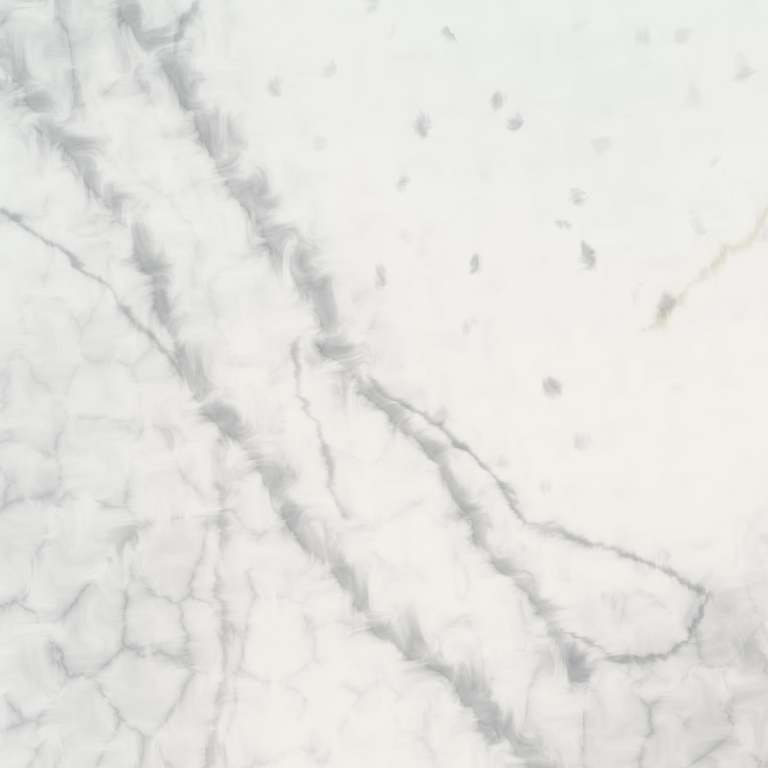
Reproduce this texture procedurally as a WebGL 1 fragment shader.

```glsl
precision highp float;
// White marble with grey veins falling from upper left to lower right.
// Bent strokes in a domain warped by layered sines form the main veins;
// cellular noise adds the fine crackle and specks, soft blobs the clouds.
uniform vec2 u_resolution;

#define WARP 0.019
#define ROUGH_SCALE 34.0
#define CRACK_SCALE 11.0
#define SPECK_SCALE 17.0
#define HAIRLINE 0.0032
#define VEIN_INK 0.92
#define CLOUD_INK 0.25
#define WARM_WHITE vec3(0.950, 0.940, 0.922)
#define COOL_WHITE vec3(0.925, 0.933, 0.922)
#define VEIN_GREY vec3(0.530, 0.540, 0.555)
#define OCHRE vec3(0.800, 0.770, 0.680)

vec2 hash2(vec2 p) {
  vec2 q = vec2(dot(p, vec2(127.1, 311.7)), dot(p, vec2(269.5, 183.3)));
  return fract(sin(q) * 43758.55);
}

// Layered, self-warping sines; roughly -0.8 to 0.8.
float layers(vec2 p) {
  float sum = 0.0, amp = 0.5;
  for (int i = 0; i < 6; i++) {
    p = mat2(1.38, 1.12, -1.12, 1.38) * p + 2.3;
    p += 0.7 * sin(p.yx * 1.2 + float(i));
    sum += amp * sin(p.x) * cos(p.y);
    amp *= 0.6;
  }
  return sum;
}

// Cellular noise: nearest distance, second distance, random value of the cell.
vec3 cells(vec2 p) {
  vec3 best = vec3(8.0, 8.0, 0.0);
  vec2 base = floor(p);
  for (int y = -1; y <= 1; y++) {
    for (int x = -1; x <= 1; x++) {
      vec2 cell = base + vec2(float(x), float(y));
      float d = length(cell + hash2(cell) - p);
      if (d < best.x) best = vec3(d, best.x, hash2(cell + 51.0).x);
      else best.y = min(best.y, d);
    }
  }
  return best;
}

float blob(vec2 p, vec2 centre, vec2 radius) {
  vec2 q = (p - centre) / radius;
  return exp(-dot(q, q));
}

// Bent stroke from a to b: grey body, dark hairline on one edge, faint halo.
float vein(vec2 p, vec2 a, vec2 b, float bend, float width, float rough) {
  vec2 along = b - a;
  vec2 side = normalize(vec2(-along.y, along.x));
  float t = clamp(dot(p - a, along) / dot(along, along), 0.0, 1.0);
  vec2 off = p - a - along * t - side * bend * sin(3.14159 * t);
  float w = width * (1.0 + 0.8 * rough);
  float d = length(off);
  float body = exp(-d * d / (w * w)) * (0.6 + 0.7 * rough);
  float hair = exp(-length(off + side * w * 0.6) / HAIRLINE);
  float halo = exp(-d / (2.2 * w));
  return 0.62 * body + 0.36 * hair * (0.9 + rough) + 0.14 * halo;
}

void main() {
  vec2 uv = gl_FragCoord.xy / u_resolution;
  vec2 bump = vec2(layers(uv * 9.0), layers(uv * 9.0 + 17.0));
  vec2 p = uv + WARP * bump;
  float rough = layers(uv * ROUGH_SCALE);
  float drift = layers(uv * 4.0 + 5.0);

  // Two broad diagonal veins.
  float ink = vein(p, vec2(-0.02, 0.94), vec2(0.26, 0.50), 0.030, 0.015, rough);
  ink = max(ink, vein(p, vec2(0.26, 0.50), vec2(0.74, -0.02), -0.030, 0.015, rough));
  ink = max(ink, vein(p, vec2(0.16, 0.99), vec2(0.46, 0.52), 0.010, 0.019, rough));
  ink = max(ink, vein(p, vec2(0.46, 0.52), vec2(0.75, 0.12), 0.018, 0.011, rough));

  // Thin branches.
  float thin = vein(p, vec2(0.46, 0.52), vec2(0.69, 0.31), 0.020, 0.004, rough);
  thin = max(thin, vein(p, vec2(0.69, 0.31), vec2(0.93, 0.23), 0.018, 0.004, rough));
  thin = max(thin, vein(p, vec2(0.93, 0.23), vec2(0.73, 0.17), 0.060, 0.004, rough));
  thin = max(thin, vein(p, vec2(0.00, 0.73), vec2(0.25, 0.51), 0.008, 0.004, rough));
  thin = max(thin, vein(p, vec2(0.27, 1.02), vec2(0.22, 0.88), -0.010, 0.007, rough));
  thin = max(thin, 0.6 * vein(p, vec2(0.39, 0.55), vec2(0.46, 0.33), -0.015, 0.004, rough));
  thin = max(thin, 0.6 * vein(p, vec2(0.28, 0.37), vec2(0.27, -0.02), 0.012, 0.006, rough));
  ink = VEIN_INK * max(ink, 0.8 * thin);

  // Crackle, strong in three corners and faint between the veins.
  float upperLeft = blob(uv, vec2(0.06, 0.98), vec2(0.17, 0.12));
  float lowerLeft = blob(uv, vec2(0.10, 0.19), vec2(0.20, 0.20));
  float lowerRight = blob(uv, vec2(0.92, 0.07), vec2(0.20, 0.14));
  float rightOfVeins = smoothstep(-0.03, 0.10, uv.x + 0.69 * uv.y - 0.86);
  float corners = upperLeft + lowerLeft + lowerRight;
  vec3 crack = cells((p + 0.7 * WARP * bump.yx) * CRACK_SCALE * vec2(1.15, 0.85));
  float edge = exp(-(crack.y - crack.x) * 11.0) * clamp(0.55 + 1.3 * rough + 0.5 * drift, 0.0, 1.2);
  ink += edge * (0.42 * corners + 0.10 * (1.0 - rightOfVeins));

  // Clouds and smoky patches.
  float cloud = upperLeft + 0.8 * lowerRight + 0.7 * blob(uv, vec2(0.0, 0.22), vec2(0.30, 0.34));
  cloud += 0.9 * blob(p, vec2(0.95, 0.19), vec2(0.035, 0.06));
  cloud += 0.9 * blob(p, vec2(1.01, 0.30), vec2(0.03, 0.07));
  ink += CLOUD_INK * cloud * clamp(0.8 + 0.8 * drift + 0.5 * rough, 0.0, 1.5);
  ink += 0.03 * clamp(drift + rough, 0.0, 1.0);

  // Sparse specks, gathered right of the veins.
  vec3 speck = cells((uv + 0.8 * WARP * bump) * SPECK_SCALE * vec2(1.1, 0.9));
  float field = rightOfVeins * (0.3 + 0.7 * blob(uv, vec2(0.67, 0.70), vec2(0.20, 0.22)));
  float dots = smoothstep(0.26, 0.03, speck.x - 0.12 * rough) * smoothstep(0.62, 0.95, speck.z);
  ink += 0.65 * field * dots * clamp(0.7 + rough, 0.0, 1.3);

  // Colour: cool at the top, warm below, a trace of ochre at the right.
  float warmth = smoothstep(1.05, 0.45, uv.y + 0.15 * drift) * smoothstep(-0.1, 0.35, uv.x);
  vec3 colour = mix(COOL_WHITE, WARM_WHITE, warmth);
  float stain = vein(p, vec2(1.01, 0.77), vec2(0.85, 0.57), 0.02, 0.006, rough);
  colour = mix(colour, OCHRE, clamp(0.55 * stain, 0.0, 1.0));
  colour = mix(colour, VEIN_GREY, 1.0 - exp(-max(ink, 0.0)));
  gl_FragColor = vec4(colour, 1.0);
}
```
